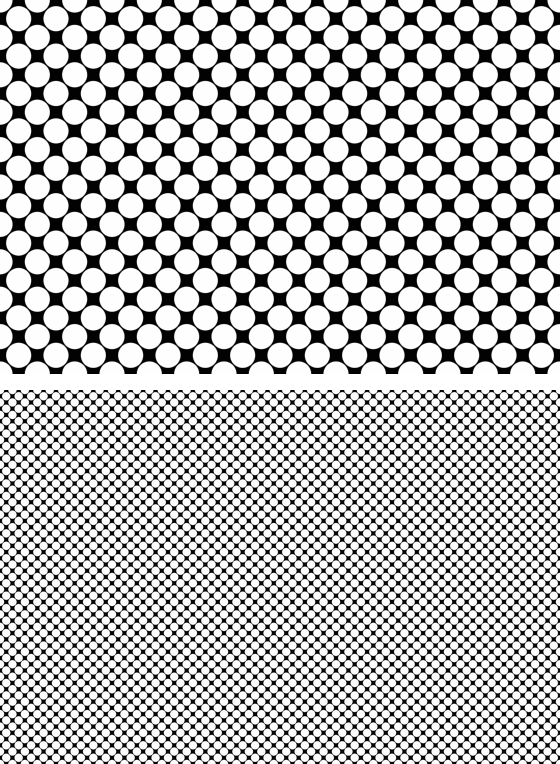
Top: one tile. Bottom: repeated 3 by 3.
Write a WebGL 2 fragment shader that draws this pattern.

```glsl
#version 300 es
precision highp float;
// Staggered white dots on black, 15 repeats across and 10 down, tiling seamlessly.

uniform vec2 u_resolution;
out vec4 fragColor;

const vec2 REPEATS = vec2(15.0, 10.0);
const float DOT_RADIUS = 0.336; // in repeat widths
const vec3 DOT_COLOR = vec3(0.995);
const vec3 GROUND_COLOR = vec3(0.008);

// Distance to the nearest whole-number lattice point
float latticeDistance(vec2 p) {
    return length(fract(p + 0.5) - 0.5);
}

// Signed distance to dots at the corners and centre of every repeat
float staggeredDots(vec2 p, float radius) {
    return min(latticeDistance(p), latticeDistance(p + 0.5)) - radius;
}

// Smooth inside mask for a signed distance
float fillMask(float dist, float halfWidth) {
    return 1.0 - smoothstep(-halfWidth, halfWidth, dist);
}

void main() {
    // Whole repeats over the canvas
    vec2 p = gl_FragCoord.xy / u_resolution * REPEATS;
    float pixelSize = REPEATS.y / u_resolution.y;

    // Dots over the ground
    float dots = fillMask(staggeredDots(p, DOT_RADIUS), 0.75 * pixelSize);
    fragColor = vec4(mix(GROUND_COLOR, DOT_COLOR, dots), 1.0);
}
```
